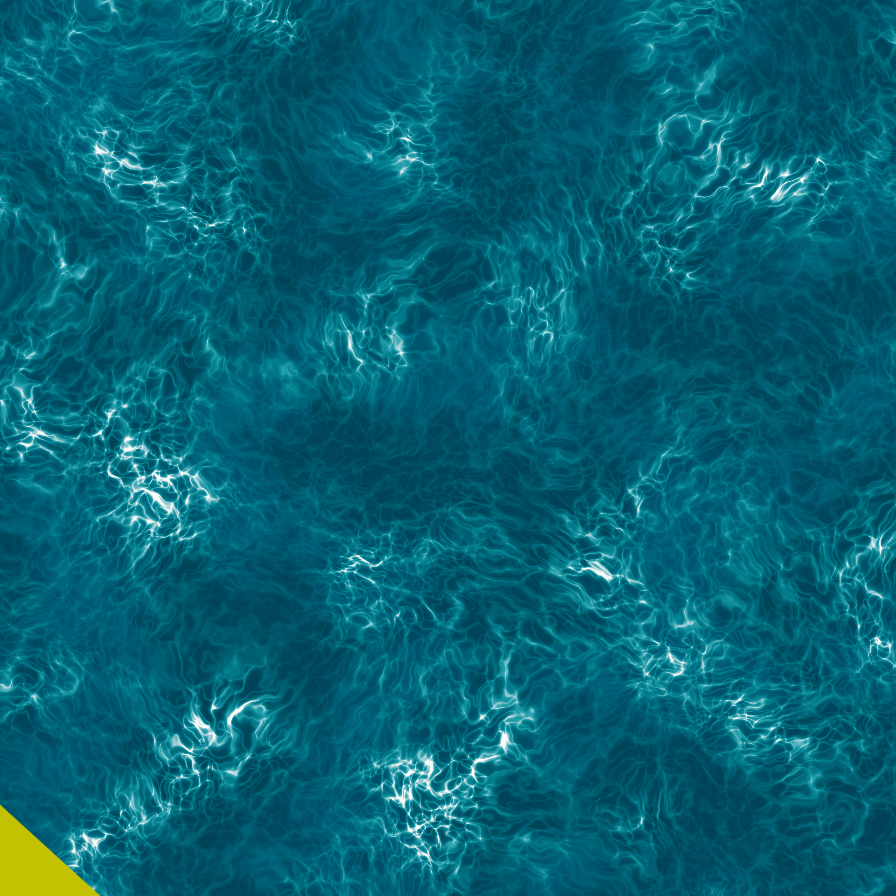
Reproduce this texture procedurally as a three.js fragment shader.

```glsl
// Teal sea seen from above, laced with ragged foam filaments, with a yellow corner.
varying vec2 vUv;

// Random unit gradient per lattice point
vec2 gradientAt(vec2 cell) {
  float angle = 6.2832 * fract(sin(dot(cell, vec2(127.1, 311.7))) * 43758.5453);
  return vec2(cos(angle), sin(angle));
}

float noise(vec2 p) {
  vec2 i = floor(p);
  vec2 f = p - i;
  vec2 u = f * f * f * (f * (f * 6.0 - 15.0) + 10.0);
  float a = dot(gradientAt(i), f);
  float b = dot(gradientAt(i + vec2(1.0, 0.0)), f - vec2(1.0, 0.0));
  float c = dot(gradientAt(i + vec2(0.0, 1.0)), f - vec2(0.0, 1.0));
  float d = dot(gradientAt(i + vec2(1.0, 1.0)), f - vec2(1.0, 1.0));
  return mix(mix(a, b, u.x), mix(c, d, u.x), u.y);
}

vec2 noise2(vec2 p) {
  return vec2(noise(p), noise(p + vec2(37.3, 71.9)));
}

mat2 rotation(float angle) {
  float c = cos(angle);
  float s = sin(angle);
  return mat2(c, s, -s, c);
}

// Bright crest along the zero line of the noise
float ridge(float n, float sharpness) {
  return pow(max(1.0 - 2.0 * abs(n), 0.0), sharpness);
}

// Broad web that gathers the foam into bands and clumps
float foamWeb(vec2 p) {
  vec2 q = p + 0.05 * noise2(p * 7.0 + 11.0) + 0.02 * noise2(p * 19.0);
  float bands = ridge(noise(rotation(0.7) * q * 4.6 + 3.7), 2.2);
  float smallBands = ridge(noise(rotation(0.3) * q * 9.0 + 23.1), 2.0);
  float clumps = smoothstep(-0.4, 0.5, noise(q * 6.5 + 51.3));
  return (0.7 * bands + 0.4 * smallBands) * clumps * 1.25;
}

// Thin crinkled threads, summed over finer and finer layers
float filaments(vec2 p) {
  vec2 q = p + 0.09 * noise2(p * 4.6 + 8.2);
  q += 0.014 * noise2(p * 27.0) + 0.005 * noise2(p * 75.0 + 5.0);
  float sum = 0.0;
  float frequency = 19.0;
  for (int i = 0; i < 4; i++) {
    float layer = float(i);
    vec2 s = rotation(0.5 + layer * 1.1) * q * frequency + layer * 17.3;
    sum += ridge(noise(s), 6.5) * (1.1 - 0.12 * layer);
    frequency *= 1.55;
  }
  return sum;
}

// Depth to crest colour ramp
vec3 seaColour(float t) {
  vec3 c = mix(vec3(0.0, 0.255, 0.335), vec3(0.0, 0.38, 0.45), smoothstep(-0.04, 0.29, t));
  c = mix(c, vec3(0.01, 0.49, 0.55), smoothstep(0.25, 0.5, t));
  c = mix(c, vec3(0.13, 0.62, 0.67), smoothstep(0.48, 0.76, t));
  c = mix(c, vec3(0.6, 0.79, 0.82), smoothstep(0.74, 1.05, t));
  return mix(c, vec3(0.97, 0.99, 0.98), smoothstep(1.02, 1.4, t));
}

void main() {
  vec2 p = vUv;

  // Foam threads over a faint underwater haze
  float haze = smoothstep(-0.3, 0.5, noise(p * 6.0 + 91.0) + 0.5 * noise(p * 17.0) + 0.3 * noise(p * 60.0));
  float foam = filaments(p) * (0.1 + 0.62 * foamWeb(p));
  float grain = 0.04 * noise(p * 150.0 + 13.0);
  vec3 colour = seaColour(foam + 0.11 * haze + grain);
  colour += vec3(0.0, 0.008, 0.035) * haze * (1.0 - smoothstep(0.1, 0.5, foam));

  // Plain yellow triangle in the lower left corner
  float edge = p.x / 0.112 + p.y / 0.102 - 1.0;
  colour = mix(vec3(0.76, 0.76, 0.0), colour, smoothstep(-0.012, 0.012, edge));

  gl_FragColor = vec4(colour, 1.0);
}
```
